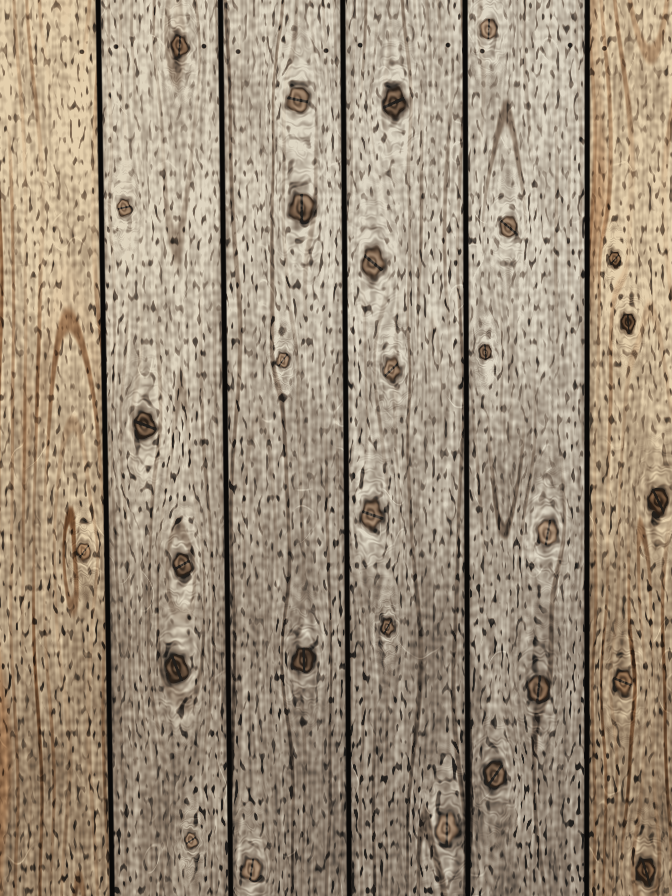
Reproduce this texture procedurally as a Shadertoy shader.

```glsl
// Weathered wooden planks standing upright, six across, parted by dark gaps.
// Growth rings are slices through a bent cylinder, pushed aside by hashed knots;
// gradient noise adds fibres, specks and grime before a three-colour ramp.

#define PLANK_W 0.134     // plank width, in canvas heights
#define GAP 0.0028        // half width of a gap
#define RINGS 76.0        // growth rings per canvas height
#define KNOT_SLOTS 6      // possible knots per plank
#define SPECKS 0.34       // darkness of the specks
#define GRIME 0.20        // strength of broad stains
#define INK vec3(0.13, 0.12, 0.11)
#define MID vec3(0.51, 0.45, 0.39)
#define PALE vec3(0.87, 0.84, 0.77)
#define RUST vec3(0.50, 0.30, 0.15)

float hash(vec2 p) {
    vec3 q = fract(p.xyx * vec3(0.1031, 0.1030, 0.0973));
    q += dot(q, q.yzx + 33.33);
    return fract((q.x + q.y) * q.z);
}

vec2 gradient(vec2 cell) {
    float a = 6.2832 * hash(cell);
    return vec2(cos(a), sin(a));
}

// Gradient noise, about -0.7 to 0.7
float noise(vec2 p) {
    vec2 i = floor(p), f = p - i, o = vec2(0, 1);
    vec2 w = f * f * f * (f * (f * 6.0 - 15.0) + 10.0);
    float a = dot(gradient(i), f);
    float b = dot(gradient(i + o.yx), f - o.yx);
    float c = dot(gradient(i + o), f - o);
    float d = dot(gradient(i + o.yy), f - o.yy);
    return mix(mix(a, b, w.x), mix(c, d, w.x), w.y);
}

float fbm(vec2 p) {
    float sum = 0.0, amp = 0.6;
    for (int i = 0; i < 4; i++) {
        sum += amp * noise(p);
        p = p * 2.03 + 17.1;
        amp *= 0.55;
    }
    return sum;
}

void mainImage(out vec4 fragColor, in vec2 fragCoord) {
    vec2 uv = fragCoord / iResolution.xy;
    float y = uv.y, px = 1.0 / iResolution.y;

    // Planks lean slightly and spread towards the top
    float s = (uv.x - mix(0.167, 0.146, y)) / mix(0.1765, 0.182, y) + 1.0;
    float id = floor(s), x = (s - id - 0.5) * PLANK_W;
    float edge = 0.5 * PLANK_W - abs(x);
    float outer = step(abs(id - 2.5), 2.6) * step(2.4, abs(id - 2.5));
    vec2 seed = vec2(id * 37.0 + 11.0, id * 19.0 + 5.0);

    // Knots: bend the grain and remember the nearest one
    float bent = x, nearest = 50.0, knotSeed = 0.0;
    vec2 knot = vec2(50.0);
    for (int i = 0; i < KNOT_SLOTS; i++) {
        vec2 key = seed + float(i) * vec2(3.0, 7.0);
        if (hash(key + 0.5) > mix(0.9, 0.45, outer)) continue;
        float r = mix(0.007, 0.0145, hash(key + 1.7));
        vec2 c = vec2((hash(key) - 0.5) * 0.72 * PLANK_W,
                      (float(i) + 0.15 + 0.7 * hash(key + 2.3)) / float(KNOT_SLOTS));
        vec2 d = (vec2(x, y) - c) / (r * vec2(1.0, 1.25));
        bent -= 0.8 * (x - c.x) * exp(-dot(d * d, vec2(0.22, 0.045)));
        if (length(d) < nearest) {
            nearest = length(d);
            knot = d;
            knotSeed = hash(key + 4.1);
        }
    }

    // Growth rings, arching where the cut passes the pith
    vec2 grain = vec2(bent, y);
    float pith = (hash(seed) - 0.5) * 0.5 * PLANK_W;
    float depth = 0.085 * noise(vec2(seed.x, y * 1.5 + seed.y + 0.3)) + 0.012;
    float wobble = 0.008 * noise(vec2(bent * 14.0, y * 5.0) + seed);
    float ring = length(vec2(bent - pith + wobble, depth)) * RINGS;
    float ringId = floor(ring);
    float late = 1.0 - smoothstep(0.05, 0.12 + fwidth(ring), abs(ring - ringId - 0.5));
    float fade = smoothstep(-0.35, 0.3, noise(vec2(ringId * 3.7, y * 3.0) + seed));
    late *= fade * mix(0.25, 1.0, hash(seed + ringId));

    // Weathering, lighter at the top
    float grime = fbm(vec2(x * 24.0, y * 5.0) + seed);
    float fibre = noise(grain * vec2(290.0, 16.0) + seed);
    float grit = noise(grain * vec2(170.0, 120.0) + seed);
    float speck = smoothstep(0.14, 0.42, noise(grain * vec2(215.0, 80.0) + seed * 2.0));
    speck *= 0.55 + smoothstep(-0.3, 0.4, grime);
    float saw = sin(6.2832 * (y * 86.0 + noise(vec2(x * 30.0, y * 9.0))));
    float scratch = 1.0 - smoothstep(0.0, 0.04, abs(noise(vec2(x * 34.0, y * 22.0) + seed)));
    scratch *= smoothstep(0.22, 0.45, noise(vec2(x * 26.0, y * 13.0) + seed + 9.0));

    float tone = mix(0.54, 0.77, smoothstep(0.0, 0.85, y)) + 0.06 * (hash(seed + 6.0) - 0.5);
    tone += GRIME * grime + 0.17 * fibre + 0.20 * grit + 0.018 * saw + 0.14 * scratch;
    tone -= SPECKS * speck + 0.32 * late + 0.04 * cos(6.2832 * ring);
    tone -= 0.22 * exp(-edge / 0.004);

    // Knot: pale halo, dark streak above and below, ringed core with a crack
    float k = nearest * (1.0 + 0.35 * noise(knot * 1.3 + seed));
    float swirl = sin(k * 13.0 + 3.0 * noise(knot * 1.5));
    float core = 1.0 - smoothstep(0.8, 1.0, k);
    float angle = 6.2832 * knotSeed;
    float crack = 1.0 - smoothstep(0.04, 0.16, abs(dot(knot, vec2(cos(angle), sin(angle)))));
    tone += 0.20 * exp(-dot(knot * knot, vec2(0.4, 0.09))) * (0.6 + swirl * 0.5);
    tone -= 0.30 * (1.0 - knotSeed) * exp(-abs(knot.x + 0.5) * 1.6 - abs(knot.y) * 0.4);
    tone = mix(tone, mix(0.24, 0.60, knotSeed) + 0.12 * swirl + 0.25 * grit - 0.3 * crack, core);
    tone -= 0.34 * exp(-pow((k - 1.0) * 5.0, 2.0));

    // Nail holes along one row near the top
    vec2 nail = vec2(abs(x) - 0.36 * PLANK_W, y - 0.942 - 0.008 * hash(seed + step(0.0, x)));
    tone -= 0.6 * (1.0 - smoothstep(0.0016, 0.0024 + px, length(nail)));

    // Colour ramp, rusty rings and warmer outer planks
    vec3 col = mix(INK, MID, clamp((tone - 0.13) / 0.33, 0.0, 1.0));
    col = mix(col, PALE, clamp((tone - 0.46) / 0.38, 0.0, 1.0));
    float rust = late * mix(0.12, 0.65, outer) + 0.35 * core * (1.0 - crack);
    rust += outer * 0.45 * smoothstep(0.15, 0.5, noise(vec2(ring * 0.5, y * 3.0) + seed));
    col = mix(col, RUST * (0.4 + tone), clamp(rust, 0.0, 0.7));
    col *= mix(vec3(1.0), vec3(1.03, 0.97, 0.88), max(outer, 0.4 - 0.8 * uv.x));

    // Gaps
    col = mix(INK * 0.3, col, smoothstep(GAP - px, GAP + px, edge));
    fragColor = vec4(clamp(col, 0.0, 1.0), 1.0);
}
```
